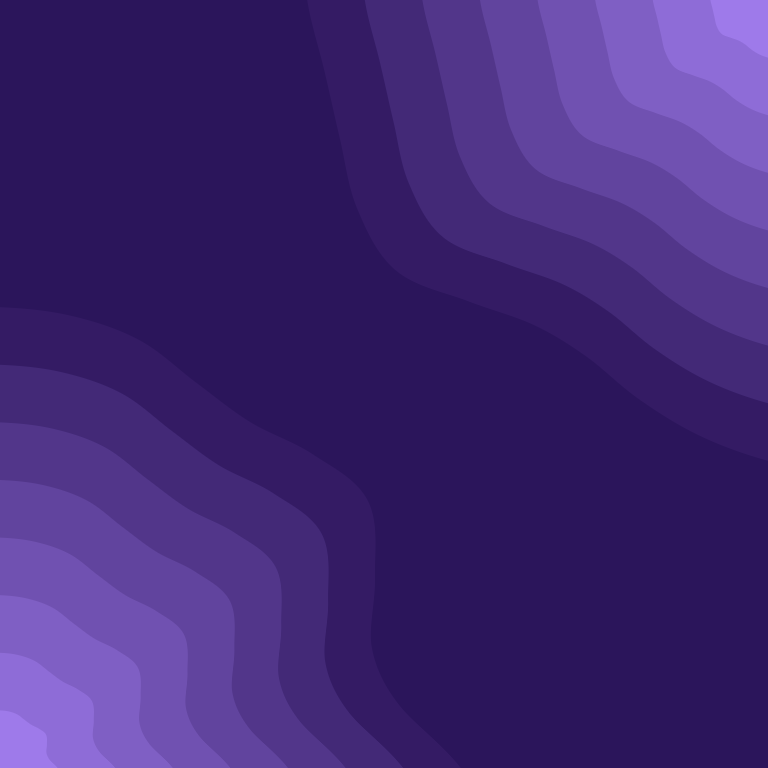
Reproduce this background procedurally as a WebGL 2 fragment shader.

```glsl
#version 300 es
precision highp float;
// Two stacks of wavy bands growing from opposite corners over deep violet.
// Each stack repeats one polar outline, scaled in equal steps, and the
// outline is a smooth cubic curve through radii spaced evenly by angle.

uniform vec2 u_resolution;
out vec4 outColor;

const float HALF_PI = 1.5707963;
const int BANDS = 8;
const int LAST = 10;

const vec3 BACKGROUND = vec3(0.170, 0.081, 0.357);
const vec3 OUTER_BAND = vec3(0.202, 0.107, 0.393);
const vec3 INNER_BAND = vec3(0.618, 0.478, 0.918);

// Outline radii from the horizontal edge (0) to the vertical edge (90 degrees)
const float LOWER_LEFT[11] = float[11](
    0.600, 0.526, 0.509, 0.548, 0.592, 0.577, 0.556, 0.563, 0.586, 0.596, 0.600);
const float UPPER_RIGHT[11] = float[11](
    0.600, 0.585, 0.586, 0.600, 0.599, 0.554, 0.522, 0.521, 0.546, 0.574, 0.600);

// Catmull-Rom curve between b and c
float cubic(float a, float b, float c, float d, float t) {
    return b + 0.5 * t * (c - a + t * (2.0 * a - 5.0 * b + 4.0 * c - d
         + t * (3.0 * (b - c) + d - a)));
}

// Outline radius at an angle; the ends continue in a straight line
float outlineRadius(float radii[11], float angle) {
    float s = clamp(angle / HALF_PI, 0.0, 1.0) * float(LAST);
    int i = min(int(s), LAST - 1);
    float b = radii[i];
    float c = radii[i + 1];
    float a = i > 0 ? radii[max(i - 1, 0)] : 2.0 * b - c;
    float d = i < LAST - 1 ? radii[min(i + 2, LAST)] : 2.0 * c - b;
    return cubic(a, b, c, d, s - float(i));
}

// Number of nested bands covering p, measured from its corner
float bandCount(vec2 p, float radii[11], float pixel) {
    float outline = outlineRadius(radii, atan(p.y, p.x));
    float dist = length(p);
    float count = 0.0;
    for (int k = 1; k <= BANDS; k++) {
        float edge = outline * float(k) / float(BANDS);
        count += clamp((edge - dist) / pixel + 0.5, 0.0, 1.0);
    }
    return count;
}

// Background first, then an even ramp from the outer to the inner band
vec3 bandColor(float count) {
    float ramp = max(count - 1.0, 0.0) / float(BANDS - 1);
    vec3 band = mix(OUTER_BAND, INNER_BAND, ramp);
    return mix(BACKGROUND, band, min(count, 1.0));
}

void main() {
    float side = min(u_resolution.x, u_resolution.y);
    float pixel = 1.0 / side;
    vec2 fromLowerLeft = gl_FragCoord.xy / side;
    vec2 fromUpperRight = (u_resolution - gl_FragCoord.xy) / side;

    float count = max(bandCount(fromLowerLeft, LOWER_LEFT, pixel),
                      bandCount(fromUpperRight, UPPER_RIGHT, pixel));
    outColor = vec4(bandColor(count), 1.0);
}
```
